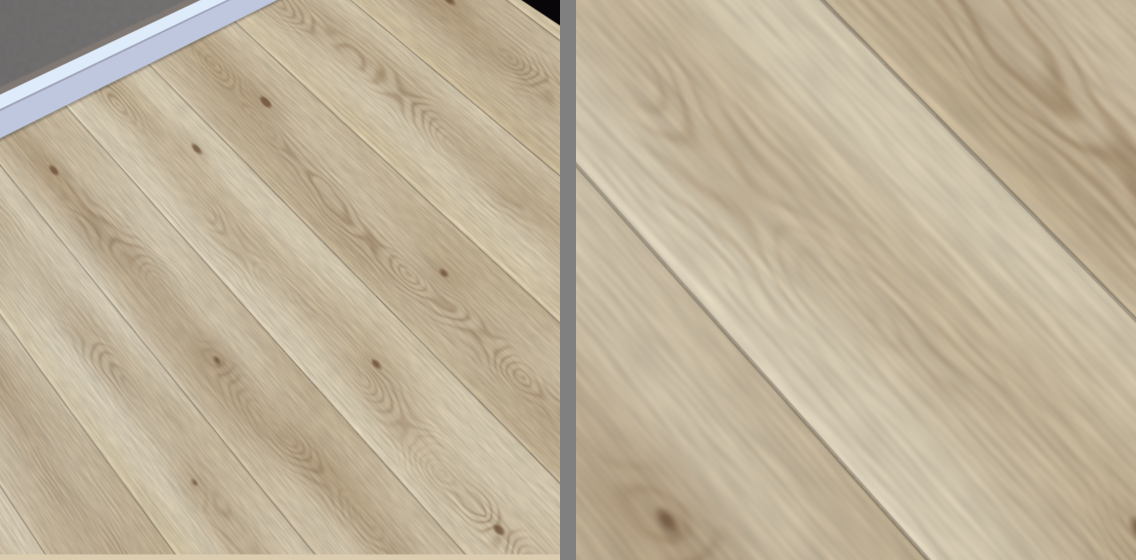
Left: the whole. Right: its middle third, enlarged.
This texture is drawn by a WebGL 1 fragment shader. Its source:

```glsl
precision highp float;
// Pale oak plank floor in perspective, meeting a white skirting board and a grey wall.
uniform vec2 u_resolution;

// Layout, in canvas units
const vec2 VANISH = vec2(-2.07, 3.266);    // where the plank seams converge
const float SEAM_ANGLE = 0.891;            // direction of seam number zero
const float PLANK_ANGLE = 0.048;           // angular width of a plank
const float PLANK_WIDTH = 0.18;
const float SEAM_WIDTH = 0.007;            // fraction of a plank
const float KNOT_SPACING = 0.45;
const float KNOT_RADIUS = 0.011;
const float RING_COUNT = 25.0;             // growth rings across a plank
const float FIBRE_COUNT = 46.0;
const vec2 BOARD_FOOT = vec2(0.753, 0.499);  // height at left, slope
const vec2 BOARD_TOP = vec2(0.831, 0.472);
const float STRIP_HEIGHT = 0.010;

// Colours
const vec3 OAK_LIGHT = vec3(0.805, 0.760, 0.665);
const vec3 OAK_DARK = vec3(0.650, 0.565, 0.445);
const vec3 OAK_YELLOW = vec3(0.780, 0.715, 0.560);
const vec3 OAK_LINE = vec3(0.520, 0.415, 0.295);
const vec3 KNOT = vec3(0.400, 0.285, 0.190);
const vec3 BOARD_FACE = vec3(0.75, 0.78, 0.87);
const vec3 BOARD_RIM = vec3(0.87, 0.92, 0.98);
const vec3 BOARD_GROOVE = vec3(0.62, 0.64, 0.72);
const vec3 WALL = vec3(0.43, 0.42, 0.42);
const vec3 WALL_SHADE = vec3(0.50, 0.47, 0.45);
const vec3 CORNER = vec3(0.03, 0.025, 0.03);
const vec3 STRIP = vec3(0.86, 0.80, 0.69);

float hash(vec2 p) {
  return fract(sin(dot(p, vec2(127.1, 311.7))) * 43758.5);
}

vec2 gradient(vec2 cell) {
  float angle = 6.2832 * hash(cell);
  return vec2(cos(angle), sin(angle));
}

float noise(vec2 p) {
  vec2 i = floor(p), f = p - i;
  vec2 w = f * f * f * (f * (f * 6.0 - 15.0) + 10.0);
  vec2 e = vec2(1.0, 0.0);
  float low = mix(dot(gradient(i), f), dot(gradient(i + e), f - e), w.x);
  float high = mix(dot(gradient(i + e.yx), f - e.yx), dot(gradient(i + 1.0), f - 1.0), w.x);
  return mix(low, high, w.y);
}

// Distance to the one knot in each stretch of a plank; large where it is missing.
float knotDistance(float id, float across, float along) {
  float shifted = along / KNOT_SPACING + hash(vec2(id, 3.0));
  vec2 cell = vec2(id, floor(shifted));
  vec2 centre = vec2(0.25 + 0.5 * hash(cell + 5.3), 0.3 + 0.4 * hash(cell + 9.1));
  vec2 d = (vec2(across, fract(shifted)) - centre) * vec2(PLANK_WIDTH, KNOT_SPACING);
  return length(d * vec2(1.4, 0.75)) + step(hash(cell + 2.7), 0.25);
}

vec3 floorColor(vec2 p, float px) {
  vec2 ray = vec2(p.x - VANISH.x, VANISH.y - p.y);
  float along = length(ray);
  float u = (SEAM_ANGLE - atan(ray.y, ray.x)) / PLANK_ANGLE;
  float id = floor(u), across = u - id;
  float seed = hash(vec2(id, 1.7));
  float knot = knotDistance(id, across, along);
  float bend = exp(-knot * knot / 0.0012);

  // Broad tone: darker heartwood along the middle, pale sapwood at the sides
  float heart = 0.4 + 0.2 * seed + 0.22 * noise(vec2(along * 2.5, id * 7.3));
  float side = across - heart;
  float band = exp(-side * side / 0.05);
  float cloud = noise(vec2(u * 2.2, along * 2.4 + id * 5.0));
  float tone = 0.16 + 0.13 * cos(3.1416 * id) + 0.16 * (seed - 0.5);
  tone += 0.34 * band + 0.55 * cloud + 0.25 * bend;
  vec3 color = mix(OAK_LIGHT, OAK_DARK, clamp(tone, 0.0, 1.0));
  float yellow = smoothstep(0.35, 0.0, across) * step(0.5, seed);
  color = mix(color, OAK_YELLOW, 0.4 * yellow + 0.25 * max(cloud, 0.0));

  // Cathedral figure: growth rings sliced at a varying depth
  float depth = 0.55 * noise(vec2(along * 4.5, id * 11.7 + 0.4));
  float warp = 0.035 * noise(vec2(across * 7.0 + id, along * 16.0));
  float ring = length(vec2(side, depth)) + warp + 0.12 * bend;
  float lines = pow(0.5 + 0.5 * sin(6.2832 * RING_COUNT * ring), 2.0);
  float patches = smoothstep(-0.3, 0.35, noise(vec2(u * 2.0, along * 5.0)));
  float figure = exp(-side * side / 0.035) * patches;
  color = mix(color, OAK_LINE, 0.42 * lines * figure);

  // Fine straight fibres, short pores and knots
  float fibre = noise(vec2(u * FIBRE_COUNT + 4.0 * warp, along * 9.0));
  float pores = noise(vec2(u * FIBRE_COUNT * 0.8, along * 38.0 + id));
  color *= 1.0 + 0.085 * fibre + 0.06 * pores;
  color = mix(color, KNOT, 0.75 * smoothstep(KNOT_RADIUS, 0.2 * KNOT_RADIUS, knot + 0.3 * warp));

  // Seams: a dark gap with a pale bevel on its right
  float soft = px / (along * PLANK_ANGLE);
  float gap = min(across, 1.0 - across);
  color *= 1.0 - 0.22 * (1.0 - smoothstep(SEAM_WIDTH - soft, SEAM_WIDTH + soft, gap));
  color += 0.05 * smoothstep(0.06, 0.02, across) * smoothstep(0.0, 0.02, across);

  // Cool daylight from the left
  float sheen = exp(-dot(p - vec2(0.08, 0.35), p - vec2(0.08, 0.35)) * 7.0);
  return color + vec3(0.01, 0.02, 0.035) * sheen;
}

void main() {
  vec2 p = gl_FragCoord.xy / u_resolution;
  float px = 1.0 / min(u_resolution.x, u_resolution.y);
  vec3 color = floorColor(p, px);

  // Skirting board and wall; rise runs from 0 at its foot to 1 at its top
  float foot = BOARD_FOOT.x + BOARD_FOOT.y * p.x;
  float thickness = BOARD_TOP.x + BOARD_TOP.y * p.x - foot;
  float rise = (p.y - foot) / thickness;
  float aa = px / thickness;
  color *= 1.0 - 0.25 * smoothstep(-0.13, 0.0, rise);
  color = mix(color, BOARD_FACE, smoothstep(-aa, aa, rise));
  color = mix(color, BOARD_GROOVE, smoothstep(0.62 - aa, 0.62 + aa, rise));
  color = mix(color, BOARD_RIM, smoothstep(0.67 - aa, 0.67 + aa, rise));
  color = mix(color, WALL_SHADE, smoothstep(1.0 - aa, 1.0 + aa, rise));
  vec3 wall = WALL * (1.0 + 0.12 * p.x + 0.03 * noise(p * 90.0));
  color = mix(color, wall, smoothstep(1.12, 1.22, rise));

  // Dark far corner and pale strip along the bottom
  float corner = (p.y - 1.0 + 0.66 * (p.x - 0.931)) * 0.83;
  color = mix(color, CORNER, smoothstep(-px, px, corner));
  color = mix(STRIP, color, smoothstep(STRIP_HEIGHT - px, STRIP_HEIGHT + px, p.y));
  gl_FragColor = vec4(color, 1.0);
}
```
